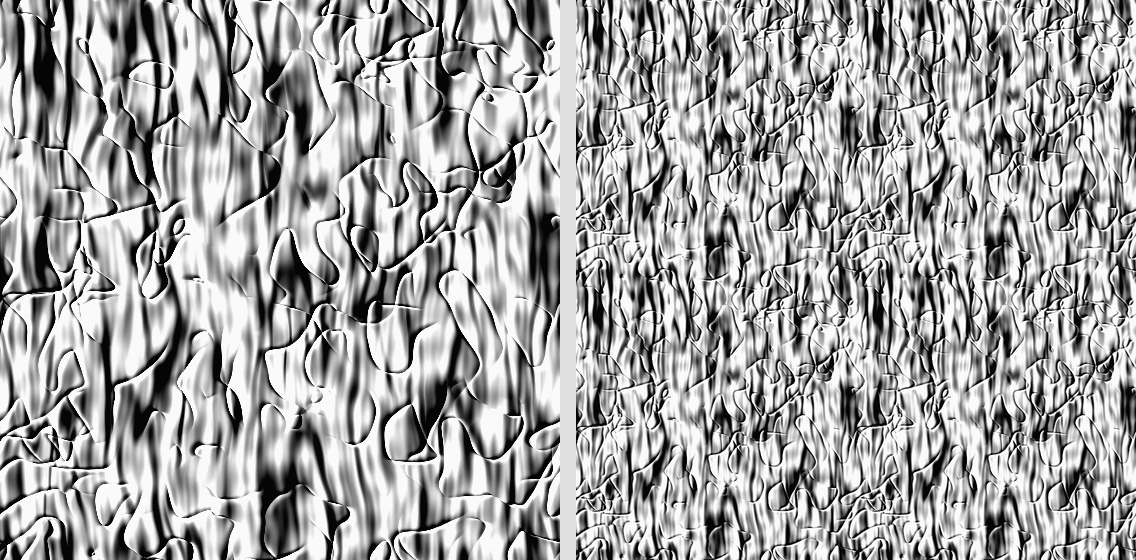
Left: one tile. Right: repeated 2 by 2.
This texture is drawn by a WebGL 1 fragment shader. Its source:

```glsl
precision highp float;
uniform vec2 u_resolution;

const float TAU = 6.28319;
const vec2 LIGHT = vec2(0.9, -0.45);
const float EDGE = 0.0012;

vec2 gradientAt(vec2 cell, float seed) {
  float angle = TAU * fract(sin(dot(cell, vec2(127.1, 311.7)) + seed * 17.3) * 43758.5);
  return vec2(cos(angle), sin(angle));
}

// Gradient noise that wraps after a whole number of cells.
float noise(vec2 p, vec2 cells, float seed) {
  vec2 q = p * cells;
  vec2 i = floor(q);
  vec2 f = q - i;
  vec2 u = f * f * f * (f * (f * 6.0 - 15.0) + 10.0);
  vec2 lo = mod(i, cells);
  vec2 hi = mod(i + 1.0, cells);
  float a = dot(gradientAt(lo, seed), f);
  float b = dot(gradientAt(vec2(hi.x, lo.y), seed), f - vec2(1.0, 0.0));
  float c = dot(gradientAt(vec2(lo.x, hi.y), seed), f - vec2(0.0, 1.0));
  float d = dot(gradientAt(hi, seed), f - 1.0);
  return mix(mix(a, b, u.x), mix(c, d, u.x), u.y);
}

// Warped field whose level lines become the curls.
float curlField(vec2 p, vec2 cells, float seed) {
  vec2 warp = vec2(noise(p, vec2(8.0, 7.0), seed + 1.0), noise(p, vec2(7.0, 8.0), seed + 2.0));
  vec2 w = p + 0.06 * warp;
  return noise(w, cells, seed) + 0.2 * noise(w, cells * 2.0, seed + 3.0);
}

// Crisp embossed level line: x is signed light, y is the side of the line.
vec2 curl(vec2 p, vec2 cells, float level, float width, float seed) {
  const float STEP = 0.0015;
  float h = curlField(p, cells, seed);
  float hx = curlField(p + vec2(STEP, 0.0), cells, seed);
  float hy = curlField(p + vec2(0.0, STEP), cells, seed);
  vec2 slope = vec2(hx - h, hy - h) / STEP;
  float steepness = max(length(slope), 1.5);
  float dist = (h - level) / steepness;
  float lit = dot(slope / steepness, LIGHT);
  float side = smoothstep(-EDGE, EDGE, dist);
  float facing = (2.0 * side - 1.0) * sign(lit);
  float taper = width * (0.08 + abs(lit));
  float glow = exp(-dist * dist / (taper * taper));
  return vec2(facing * glow * smoothstep(0.0, 0.25, abs(lit)), side);
}

// Long dark furrows: ridged noise, broken up along its length.
float furrows(vec2 q, vec2 cells, float seed) {
  float ridge = abs(noise(q, cells, seed) + 0.1 * noise(q, vec2(40.0, 8.0), seed + 1.0));
  float depth = smoothstep(-0.2, 0.2, noise(q, vec2(13.0, 3.0), seed + 2.0));
  return depth * (1.0 - smoothstep(0.02, 0.18, ridge));
}

// Upright grain, from cloudy blotches to fine hairs.
float fibres(vec2 p) {
  vec2 q = p;
  q.x += 0.03 * noise(p, vec2(4.0, 3.0), 31.0) + 0.008 * noise(p, vec2(12.0, 8.0), 32.0);
  float grain = 0.65 * noise(q, vec2(44.0, 5.0), 33.0)
              + 0.5 * noise(q, vec2(90.0, 10.0), 34.0)
              + 0.6 * noise(q, vec2(30.0, 19.0), 35.0);
  float dark = max(furrows(q, vec2(17.0, 2.0), 36.0), 0.8 * furrows(q, vec2(24.0, 4.0), 46.0));
  return 0.9 + grain - 0.95 * dark;
}

void main() {
  vec2 p = gl_FragCoord.xy / u_resolution;

  // Curls gather in patches; long arcs cross between them.
  float patches = smoothstep(-0.12, 0.08, noise(p, vec2(4.0, 4.0), 41.0));
  float arcPatches = smoothstep(-0.1, 0.12, noise(p, vec2(5.0, 5.0), 42.0));
  float beadPatches = smoothstep(-0.05, 0.12, noise(p, vec2(5.0, 5.0), 43.0));
  vec2 arcs = curl(p, vec2(5.0, 5.0), 0.05, 0.008, 51.0);
  vec2 loops = curl(p, vec2(12.0, 9.0), 0.03, 0.0085, 61.0);
  vec2 beads = curl(p, vec2(12.0, 11.0), 0.25, 0.008, 71.0);

  float relief = arcs.x * arcPatches + loops.x * patches + beads.x * beadPatches;
  float sides = (arcs.y - 0.5) * arcPatches + (loops.y - 0.5) * patches;

  // The grain slips slightly sideways across every curl.
  vec2 slipped = p + vec2(0.008 * sides, 0.0);
  float tone = fibres(slipped) + 0.06 * sides + 0.85 * relief;

  gl_FragColor = vec4(vec3(clamp(tone, 0.02, 0.98)), 1.0);
}
```
